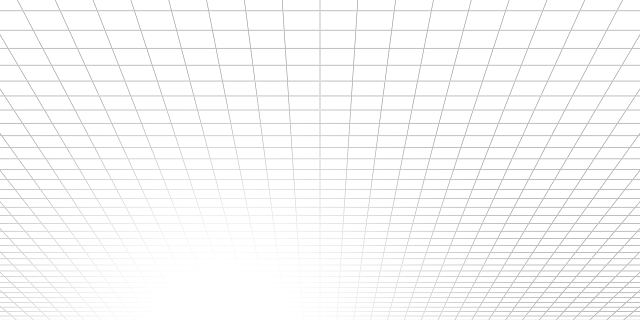
Give the GLSL for this background, as a Shadertoy shader.

```glsl
const vec3 PAPER = vec3(1.0);
const vec3 INK = vec3(0.56, 0.56, 0.575);
const float LINE_WIDTH = 0.0018;

// Share of a pixel covered by a line at a signed distance
float lineCoverage(float dist, float width, float pixel) {
    float upper = min(dist + 0.5 * pixel, 0.5 * width);
    float lower = max(dist - 0.5 * pixel, -0.5 * width);
    return max(upper - lower, 0.0) / pixel;
}

// Distance to the nearest line of a fan meeting at depth zero
float fanDistance(float x, float depth, float slopeStep) {
    float slope = round(x / (depth * slopeStep)) * slopeStep;
    return (x - slope * depth) / sqrt(1.0 + slope * slope);
}

// Distance to the nearest row, with rows evenly spaced in 1 / depth
float rowDistance(float depth, float rowScale, float rowShift) {
    float row = round(rowScale / depth - rowShift);
    return depth - rowScale / (row + rowShift);
}

// Elliptical fade: 0 near the centre, 1 far away
float inkFade(vec2 p, vec2 centre, vec2 stretch, float inner, float outer) {
    return smoothstep(inner, outer, length((p - centre) * stretch));
}

void mainImage(out vec4 fragColor, in vec2 fragCoord) {
    // Height units, with x measured from the middle
    float pixel = 1.0 / iResolution.y;
    vec2 p = vec2(fragCoord.x - 0.5 * iResolution.x, fragCoord.y) * pixel;

    // Perspective grid with its vanishing point below the canvas
    float depth = p.y + 0.8047;
    float fan = lineCoverage(fanDistance(p.x, depth, 0.0655), LINE_WIDTH, pixel);
    float rows = lineCoverage(rowDistance(depth, 50.08, 0.28), LINE_WIDTH, pixel);
    float grid = max(fan, rows);

    // Lines dissolve into the paper at the lower left of the middle
    float fade = inkFade(p, vec2(-0.31, 0.0), vec2(1.0, 1.3), 0.13, 1.09);
    fragColor = vec4(mix(PAPER, INK, grid * fade), 1.0);
}
```
